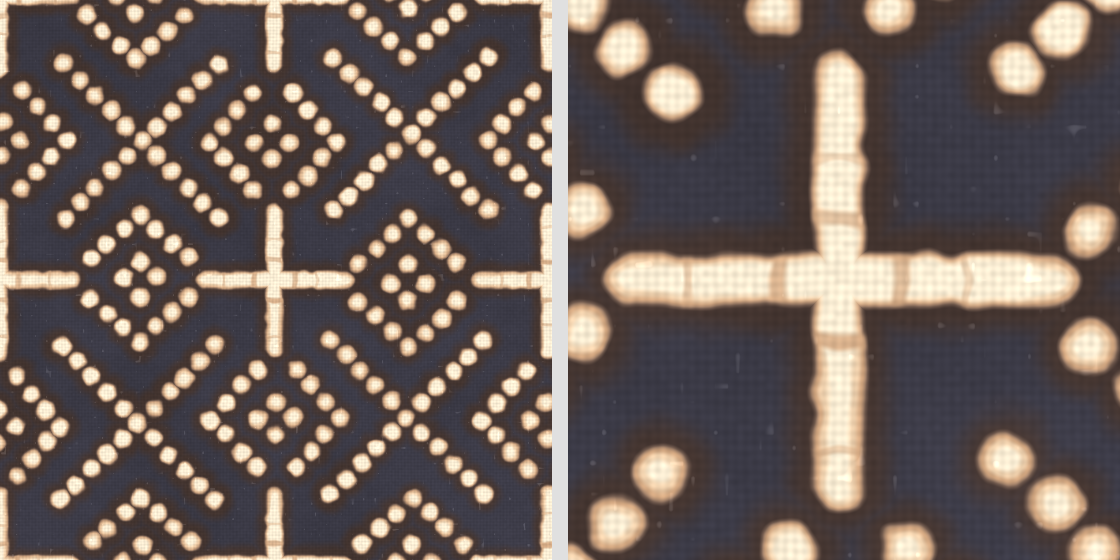
Left: the whole. Right: its middle third, enlarged.
This pattern is drawn by a Shadertoy shader. Its source:

```glsl
// Lengths are fractions of the canvas height
const vec2 CELL = vec2(0.491, 0.507);
const vec2 CENTER_SHIFT = vec2(0.003, 0.0);
const float DOT_RADIUS = 0.0160;
const float DOT_JITTER = 0.0028;
const float MOTIF_JITTER = 0.009;
const vec2 DIAMOND_STEP = vec2(0.0268, 0.0293);
const float DIAMOND_REACH = 0.115;
const float CORE_OFFSET = 0.031;
const float CROSS_STEP = 0.0275;
const float BAR_LENGTH = 0.126;
const float BAR_RADIUS = 0.0150;
const float HALO = 0.026;
const float THREADS = 170.0;

const vec3 NAVY = vec3(0.232, 0.228, 0.275);
const vec3 BROWN = vec3(0.27, 0.21, 0.19);
const vec3 RUST = vec3(0.56, 0.45, 0.38);
const vec3 OCHRE = vec3(0.82, 0.65, 0.50);
const vec3 TAN = vec3(0.94, 0.82, 0.68);
const vec3 CREAM = vec3(0.985, 0.935, 0.835);

float hash(vec2 p) {
    return fract(sin(dot(p, vec2(127.1, 311.7))) * 43758.5453);
}

vec2 jitter(vec2 p) {
    return vec2(hash(p), hash(p + 19.7)) * 2.0 - 1.0;
}

float noise(vec2 p) {
    vec2 i = floor(p), f = fract(p);
    f = f * f * (3.0 - 2.0 * f);
    return mix(mix(hash(i), hash(i + vec2(1, 0)), f.x),
               mix(hash(i + vec2(0, 1)), hash(i + vec2(1, 1)), f.x), f.y);
}

float dotDistance(vec2 p, vec2 center, vec2 seed) {
    float radius = DOT_RADIUS * (0.93 + 0.14 * hash(seed + 5.3));
    return length(p - center - DOT_JITTER * jitter(seed)) - radius;
}

// Dotted diamond, open at both ends of its y axis, with four core dots
float diamond(vec2 p, vec2 seed) {
    float d = 1.0;
    for (int side = 0; side < 4; side++) {
        vec2 s = vec2(side % 2, side / 2) * 2.0 - 1.0;
        for (int k = 0; k < 4; k++) {
            if (k == 0 && side > 1) continue;  // side corners are shared
            vec2 c = s * vec2(DIAMOND_REACH - DIAMOND_STEP.x * float(k), DIAMOND_STEP.y * float(k));
            d = min(d, dotDistance(p, c, seed + float(side * 4 + k) * 3.17));
        }
        vec2 core = CORE_OFFSET * (side < 2 ? vec2(s.x, 0.0) : vec2(0.0, s.x));
        d = min(d, dotDistance(p, core, seed + float(side) * 7.31 + 60.0));
    }
    return d;
}

// Diagonal cross of dots
float dottedCross(vec2 p, vec2 seed) {
    float d = 1.0;
    for (int k = -5; k <= 5; k++) {
        float t = CROSS_STEP * float(k);
        d = min(d, dotDistance(p, vec2(t, t), seed + float(k) * 2.71));
        if (k != 0) d = min(d, dotDistance(p, vec2(t, -t), seed + float(k) * 4.39 + 40.0));
    }
    return d;
}

// One bar of the plus: x is its distance, y is the strength of its wax seams
vec2 bar(vec2 p, vec2 seed) {
    seed += p.y < 0.0 ? 11.3 : 0.0;
    float along = abs(p.y);
    float len = BAR_LENGTH + 0.012 * (hash(seed) - 0.5);
    float d = length(vec2(p.x, max(along - len, 0.0))) - BAR_RADIUS;
    float inner = abs(along - 0.033 - 0.004 * hash(seed + 2.0));
    float outer = abs(along - mix(0.065, 0.105, hash(seed + 3.0)));
    float seam = max(1.0 - smoothstep(0.002, 0.007, inner),
                     0.65 * (1.0 - smoothstep(0.001, 0.004, outer)));
    return vec2(d, seam);
}

float inside(float d, float edge, float soft) {
    return 1.0 - smoothstep(edge - soft, edge + soft, d);
}

void mainImage(out vec4 fragColor, in vec2 fragCoord) {
    float pixel = 1.0 / iResolution.y;
    vec2 uv = (fragCoord - 0.5 * iResolution.xy) * pixel + CENTER_SHIFT;
    vec2 p = uv + 0.0045 * (vec2(noise(uv * 75.0), noise(uv * 75.0 + 31.0)) - 0.5);
    vec2 q = p / CELL;

    // Motifs on nodes, edge midpoints and cell centers
    vec2 node = round(q), mid = floor(q) + 0.5;
    vec2 upright = vec2(node.x, mid.y), level = vec2(mid.x, node.y);
    vec2 a = p - upright * CELL - MOTIF_JITTER * jitter(upright);
    vec2 b = p - level * CELL - MOTIF_JITTER * jitter(level);
    vec2 c = p - mid * CELL - MOTIF_JITTER * jitter(mid);
    float d = min(diamond(a, upright * 13.0), diamond(b.yx, level * 13.0));
    d = min(d, dottedCross(c, mid * 13.0));
    vec2 n = p - node * CELL;
    vec2 v = bar(n, node * 5.0), h = bar(n.yx, node * 5.0 + 70.0);
    d = min(d, min(v.x, h.x));
    float seam = max(v.y * inside(v.x, 0.0, 0.003), h.y * inside(h.x, 0.0, 0.003));

    // Dyed ground with a brown halo around the resist
    float mottle = noise(uv * 9.0) + 0.5 * noise(uv * 34.0) - 0.75;
    vec3 col = mix(BROWN, NAVY, smoothstep(0.004, HALO, d + 0.008 * mottle));
    col *= 1.0 + 0.10 * mottle;

    // Resist: stained rim to pale middle
    float stain = 0.004 * smoothstep(0.35, 0.8, noise(uv * 13.0 + 8.0));
    col = mix(col, RUST, inside(d, 0.001, 0.0015 + pixel));
    col = mix(col, OCHRE, inside(d, -0.0008, 0.0012 + pixel));
    col = mix(col, TAN, inside(d, -0.0025 - 0.4 * stain, 0.0015 + pixel));
    col = mix(col, CREAM, inside(d, -0.0045 - stain, 0.0025));
    col = mix(col, OCHRE, seam * (0.55 + 0.4 * noise(uv * 40.0)));

    // Woven threads and pale flecks
    vec2 weave = sin(uv * THREADS * 6.2832 + 2.0 * noise(uv * 20.0));
    col *= 1.0 + 0.025 * (weave.x + weave.y) + 0.07 * (noise(uv * 240.0) - 0.5);
    col += 0.10 * smoothstep(0.90, 1.0, noise(uv * vec2(150.0, 110.0) + 50.0));
    fragColor = vec4(clamp(col, 0.0, 1.0), 1.0);
}
```
